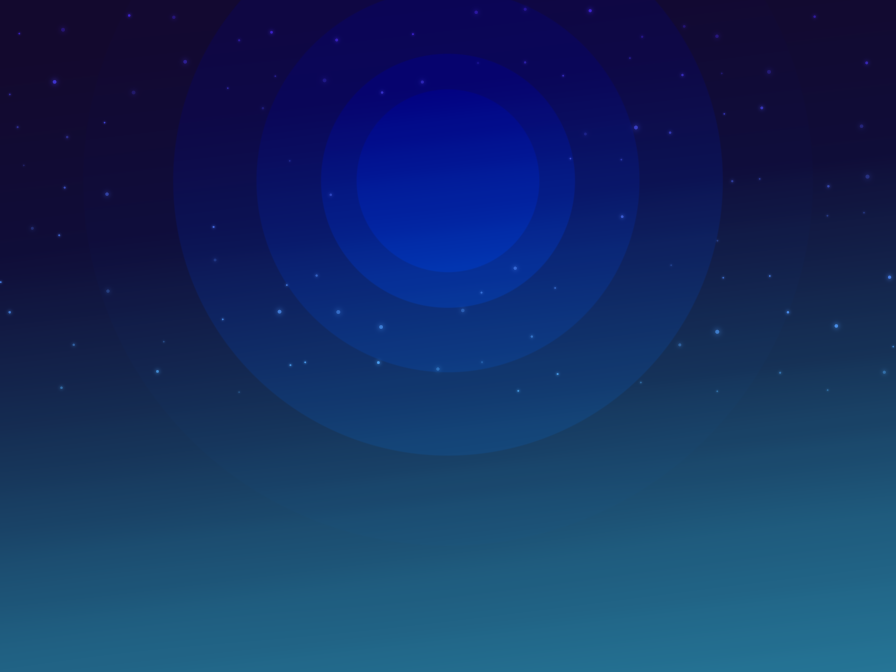
Reproduce this background procedurally as a WebGL 1 fragment shader.

```glsl
precision highp float;

// Night sky: a tilted navy-to-teal gradient, translucent concentric blue discs
// around a bright moon, and small stars scattered by a jittered grid.
// Lengths are in canvas heights; x is measured from the middle, y from the bottom.

uniform vec2 u_resolution;

const vec2 MOON_CENTER = vec2(0.0, 0.731);
const float TILT = 0.12;
const float STAR_CELL = 0.075;
const float STAR_DEPTH = 0.6;

float hash(vec2 p) {
  return fract(sin(dot(p, vec2(127.1, 311.7))) * 43758.5453);
}

float noise(vec2 p) {
  vec2 i = floor(p);
  vec2 f = fract(p);
  f = f * f * (3.0 - 2.0 * f);
  float low = mix(hash(i), hash(i + vec2(1.0, 0.0)), f.x);
  float high = mix(hash(i + vec2(0.0, 1.0)), hash(i + vec2(1.0, 1.0)), f.x);
  return mix(low, high, f.y);
}

float ramp(float start, float end, float x) {
  return clamp((x - start) / (end - start), 0.0, 1.0);
}

// Background colour at a tilted depth below the top edge
vec3 skyColor(float depth) {
  vec3 color = mix(vec3(0.075, 0.035, 0.18), vec3(0.06, 0.05, 0.22), ramp(0.0, 0.3, depth));
  color = mix(color, vec3(0.085, 0.195, 0.34), ramp(0.3, 0.6, depth));
  color = mix(color, vec3(0.12, 0.355, 0.49), ramp(0.6, 0.85, depth));
  return mix(color, vec3(0.145, 0.46, 0.59), ramp(0.85, 1.08, depth));
}

// Blue shared by all discs
vec3 glowColor(float depth) {
  vec3 color = mix(vec3(0.0, 0.0, 0.55), vec3(0.0, 0.22, 0.75), ramp(0.13, 0.4, depth));
  return mix(color, vec3(0.03, 0.4, 0.8), ramp(0.4, 0.66, depth));
}

float discMask(float dist, float radius, float pixel) {
  return 1.0 - smoothstep(radius - pixel, radius + pixel, dist);
}

vec3 addDisc(vec3 color, vec3 tint, float dist, float radius, float opacity, float pixel) {
  return mix(color, tint, opacity * discMask(dist, radius, pixel));
}

// One jittered star per occupied cell, with a solid core and a soft halo
float starLight(vec2 p, float pixel) {
  vec2 grid = p / STAR_CELL;
  vec2 cell = floor(grid);
  vec2 jitter = vec2(hash(cell + 3.7), hash(cell + 19.3));
  float dist = length(fract(grid) - mix(vec2(0.12), vec2(0.88), jitter)) * STAR_CELL;
  float size = hash(cell + 41.9);
  float radius = mix(0.0012, 0.0032, size * size);
  float core = discMask(dist, radius, pixel);
  float halo = 0.3 * exp(-dist * dist / (radius * radius * 4.0));
  float brightness = mix(0.3, 1.0, hash(cell + 67.1));
  float present = step(0.25, hash(cell + 83.5));
  return present * brightness * max(core, halo);
}

void main() {
  float pixel = 1.0 / u_resolution.y;
  vec2 p = (gl_FragCoord.xy - vec2(0.5 * u_resolution.x, 0.0)) * pixel;
  float down = 1.0 - p.y;
  float depth = down + TILT * p.x;

  // Faint streaks follow the slope of the gradient
  float streak = noise(vec2(p.x * 2.0, depth * 45.0)) - 0.5;
  float shade = depth + 0.014 * streak;
  vec3 color = skyColor(shade);
  vec3 tint = glowColor(shade);

  // Discs from the widest halo to the moon
  float dist = length(p - MOON_CENTER);
  color = addDisc(color, tint, dist, 0.543, 0.03, pixel);
  color = addDisc(color, tint, dist, 0.409, 0.20, pixel);
  color = addDisc(color, tint, dist, 0.285, 0.25, pixel);
  color = addDisc(color, tint, dist, 0.189, 0.43, pixel);
  color = addDisc(color, tint, dist, 0.136, 0.62, pixel);

  // Stars turn from violet to pale blue further down
  vec3 starColor = mix(vec3(0.25, 0.14, 0.85), vec3(0.32, 0.7, 1.0), ramp(0.05, 0.58, down));
  float visible = step(down, STAR_DEPTH) * (1.0 - discMask(dist, 0.136, pixel));
  color = mix(color, starColor, visible * starLight(vec2(p.x, down), pixel));

  gl_FragColor = vec4(color, 1.0);
}
```
